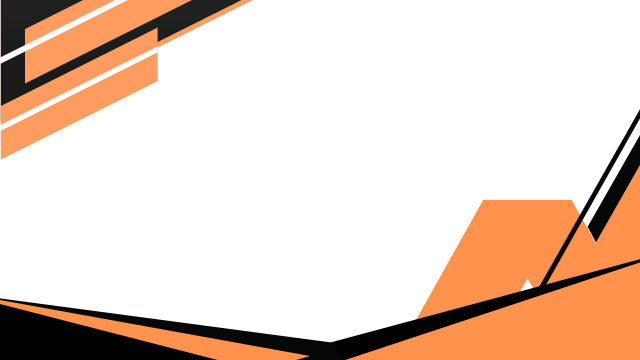
Reproduce this background procedurally as a Shadertoy shader.

```glsl
const vec2 GRID = vec2(16.0, 9.0);
const vec3 WHITE = vec3(1.0);
const vec3 ORANGE = vec3(1.0, 0.573, 0.302);
const vec3 PEACH = vec3(1.0, 0.615, 0.376);
const vec3 BLACK = vec3(0.0);
const vec3 INK = vec3(0.018, 0.03, 0.025);

// Signed distance to the line a-b, negative on its left
float edge(vec2 p, vec2 a, vec2 b) {
    vec2 d = b - a;
    return dot(p - a, vec2(d.y, -d.x)) / length(d);
}

// Convex shapes, corners counterclockwise
float triangle(vec2 p, vec2 a, vec2 b, vec2 c) {
    return max(max(edge(p, a, b), edge(p, b, c)), edge(p, c, a));
}

float quad(vec2 p, vec2 a, vec2 b, vec2 c, vec2 d) {
    return max(max(edge(p, a, b), edge(p, b, c)), max(edge(p, c, d), edge(p, d, a)));
}

// Diagonal band: depth is measured down from the top left corner
float slantBand(vec2 p, vec2 depth, vec2 span) {
    float s = GRID.y - p.y + 0.5 * p.x;
    float across = max(depth.x - s, s - depth.y) / sqrt(1.25);
    return max(across, max(span.x - p.x, p.x - span.y));
}

vec3 paint(vec3 base, vec3 ink, float dist, float pixel) {
    return mix(base, ink, clamp(0.5 - dist / pixel, 0.0, 1.0));
}

vec3 cornerBands(vec3 col, vec2 p, float px) {
    const float LEFT = 0.02, STEP = 3.94;
    vec3 charcoal = mix(vec3(0.1), vec3(0.12, 0.13, 0.125), smoothstep(7.0, 8.8, p.y));
    col = paint(col, PEACH, slantBand(p, vec2(-1.0, 3.16), vec2(LEFT, 8.0)), px);
    col = paint(col, charcoal, slantBand(p, vec2(-1.0, 3.02), vec2(LEFT, 8.0)), px);
    col = paint(col, PEACH, slantBand(p, vec2(2.66, 4.0), vec2(LEFT, STEP)), px);
    col = paint(col, PEACH, slantBand(p, vec2(1.04, 2.40), vec2(0.625, 6.0)), px);
    col = paint(col, WHITE, slantBand(p, vec2(1.44, 1.60), vec2(-1.0, 6.0)), px);
    return paint(col, WHITE, slantBand(p, vec2(3.13, 3.28), vec2(-1.0, STEP)), px);
}

vec3 rightPeaks(vec3 col, vec2 p, float px) {
    col = paint(col, ORANGE, quad(p, vec2(10.4, 1.0), vec2(15.98, 1.0),
        vec2(14.29, 4.0), vec2(12.08, 4.0)), px);
    col = paint(col, ORANGE, triangle(p, vec2(14.0, 1.37), vec2(16.0, 1.37),
        vec2(16.0, 4.875)), px);
    col = paint(col, WHITE, triangle(p, vec2(12.98, 1.67), vec2(13.4, 1.67),
        vec2(13.19, 2.04)), px);
    col = paint(col, INK, quad(p, vec2(14.69, 3.33), vec2(14.9, 2.94),
        vec2(16.0, 4.875), vec2(16.0, 5.625)), px);
    return paint(col, INK, quad(p, vec2(13.45, 1.78), vec2(13.6, 1.79),
        vec2(16.0, 6.04), vec2(16.0, 6.27)), px);
}

vec3 lowerRibbons(vec3 col, vec2 p, float px) {
    const vec2 VALLEY = vec2(8.27, 0.44), FOOT = vec2(8.63, 0.0);
    // Dark ribbons meeting in the valley
    col = paint(col, BLACK, quad(p, vec2(7.4, 0.0), vec2(16.0, 0.0),
        vec2(16.0, 2.52), VALLEY), px);
    col = paint(col, INK, quad(p, vec2(0.0), FOOT, VALLEY, vec2(0.0, 1.54)), px);
    // Fills beneath them
    col = paint(col, ORANGE, triangle(p, FOOT, vec2(16.0, 0.0), vec2(16.0, 2.44)), px);
    col = paint(col, ORANGE, quad(p, vec2(0.0), vec2(7.4, 0.0),
        vec2(7.75, 0.1), vec2(0.0, 1.5)), px);
    return paint(col, BLACK, triangle(p, vec2(0.0), vec2(5.44, 0.0), vec2(0.0, 1.4)), px);
}

void mainImage(out vec4 fragColor, in vec2 fragCoord) {
    vec2 p = fragCoord / iResolution.xy * GRID;
    float px = GRID.y / iResolution.y;
    vec3 col = cornerBands(WHITE, p, px);
    col = rightPeaks(col, p, px);
    col = lowerRibbons(col, p, px);
    fragColor = vec4(col, 1.0);
}
```
